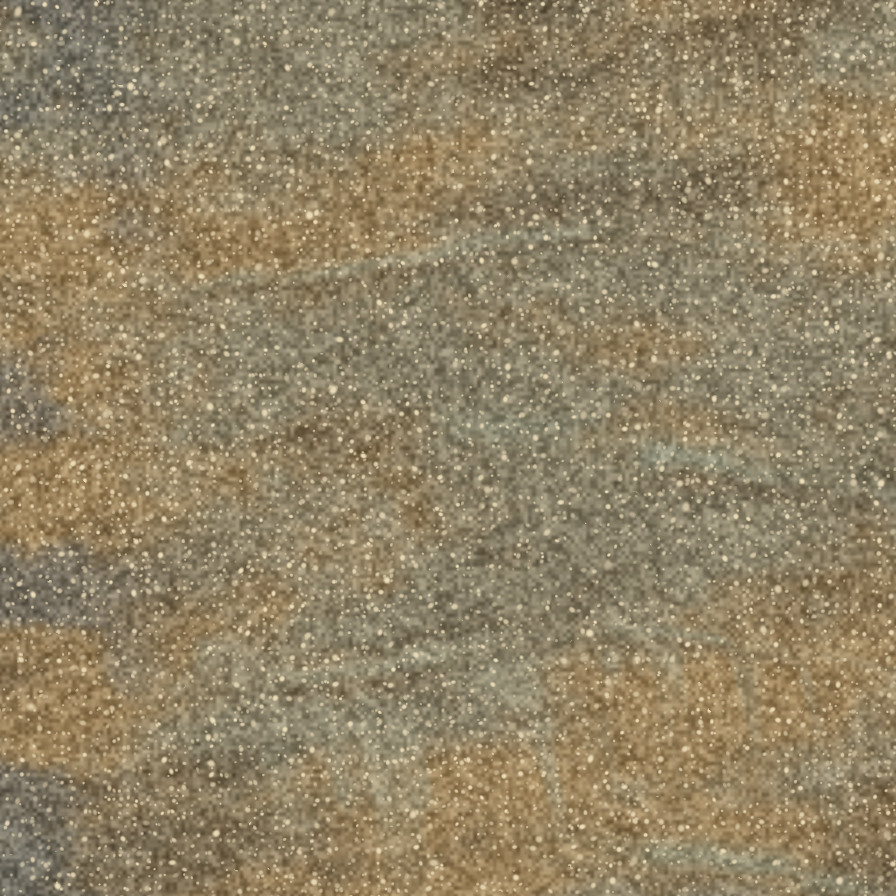
This texture is drawn by a WebGL 2 fragment shader. Its source:

```glsl
#version 300 es
precision highp float;
// Weathered brown stone: warm and cool stains drawn out along gentle strata,
// fine grain, scattered pale mineral specks in three sizes, and thin
// grey-green ridges with a shaded underside and faint downward streaks.

#define WARM vec3(0.605, 0.505, 0.350)
#define COOL vec3(0.525, 0.495, 0.405)
#define SHADE vec3(0.430, 0.375, 0.285)
#define RIDGE vec3(0.620, 0.610, 0.515)
#define SPECK vec3(0.930, 0.870, 0.730)
#define SLATE vec3(0.420, 0.415, 0.385)
#define GRAIN 0.23
#define GRAIN_SCALE 230.0
#define SPECK_DENSITY 0.36
#define RIDGE_COUNT 4

uniform vec2 u_resolution;
out vec4 fragColor;

float hash(vec2 p) {
    return fract(sin(dot(p, vec2(127.1, 311.7))) * 43758.5);
}

float noise(vec2 p) {
    vec2 i = floor(p), f = fract(p);
    f = f * f * (3.0 - 2.0 * f);
    float low = mix(hash(i), hash(i + vec2(1, 0)), f.x);
    float high = mix(hash(i + vec2(0, 1)), hash(i + vec2(1, 1)), f.x);
    return mix(low, high, f.y);
}

float fbm(vec2 p) {
    float sum = 0.0, amp = 0.5;
    for (int i = 0; i < 5; i++) {
        sum += amp * noise(p);
        p = mat2(1.6, 1.2, -1.2, 1.6) * p + 7.3;
        amp *= 0.5;
    }
    return sum / 0.97;
}

// One soft, slightly oval speck in some cells of a square grid.
float specks(vec2 p, float cells, float radius, float density) {
    vec2 q = p * cells, id = floor(q);
    vec2 centre = 0.25 + 0.5 * vec2(hash(id + 3.1), hash(id + 8.7));
    vec2 d = fract(q) - centre;
    float angle = 6.283 * hash(id + 5.9);
    d = mat2(cos(angle), sin(angle), -sin(angle), cos(angle)) * d;
    d.x *= 0.7 + 0.3 * hash(id + 2.3);
    float r = radius * cells * (0.6 + 0.7 * hash(id + 6.4));
    float blur = cells / u_resolution.y;
    float dotMask = 1.0 - smoothstep(r * 0.3, r + 0.6 * blur, length(d));
    float present = step(hash(id + 1.7), density);
    return dotMask * present * (0.4 + 0.6 * hash(id + 9.2));
}

// Height of a stratum ridge: even ones crest, odd ones fall to the right.
float ridgeHeight(float x, float i) {
    float odd = mod(i, 2.0), dx = x - 0.72;
    float crest = -0.14 * sqrt(dx * dx + 0.002);
    float wobble = 0.028 * (noise(vec2(x * 7.0, i * 9.0)) - 0.5)
                 + 0.010 * (noise(vec2(x * 28.0, i * 5.0)) - 0.5);
    return 0.755 - 0.225 * i + mix(crest, -0.14 * dx - 0.03, odd) + wobble;
}

void main() {
    vec2 p = gl_FragCoord.xy / u_resolution;
    vec2 strata = vec2(p.x, p.y - 0.12 * p.x);

    // Broad stains
    float stain = fbm(strata * vec2(3.0, 7.0) + 4.0);
    float depth = fbm(strata * vec2(5.0, 13.0) + 21.0);
    float mottle = fbm(p * 26.0 + 11.0);
    vec3 col = mix(WARM, COOL, smoothstep(0.32, 0.68, stain + 0.3 * (mottle - 0.5)));
    col = mix(col, SHADE, 0.65 * smoothstep(0.47, 0.78, depth));
    float slate = smoothstep(0.5, 0.72, fbm(p * vec2(6.0, 9.0) + 35.0));
    col = mix(col, SLATE, 0.75 * slate * (1.0 - smoothstep(0.05, 0.26, p.x)));
    col *= 0.90 + 0.22 * mottle;

    // Ridges with a dark lower edge
    for (int k = 0; k < RIDGE_COUNT; k++) {
        float i = float(k), odd = mod(i, 2.0);
        float start = 0.16 + 0.04 * i + 0.24 * odd;
        float d = p.y - ridgeHeight(p.x, i);
        float reach = smoothstep(start, start + 0.12, p.x);
        float patchy = 0.25 + 0.75 * smoothstep(0.3, 0.65, noise(vec2(p.x * 13.0, i * 4.0 + p.y * 20.0)));
        float width = mix(0.009, 0.018, odd) * (0.7 + 0.6 * noise(vec2(p.x * 9.0, i)));
        float body = exp(-d * d / (width * width));
        float under = (d + 1.7 * width) / width;
        col = mix(col, SHADE, 0.45 * reach * patchy * exp(-under * under));
        col = mix(col, mix(RIDGE, RIDGE * vec3(0.90, 0.95, 0.97), odd), 0.65 * reach * patchy * body);
    }

    // Pale streaks running down below the lower crest
    float drop = ridgeHeight(p.x, 2.0) - p.y;
    float streak = smoothstep(0.58, 0.85, noise(vec2(p.x * 42.0 + p.y * 9.0, p.y * 7.0)));
    float zone = smoothstep(0.0, 0.03, drop) * smoothstep(0.22, 0.36, p.x) * (1.0 - smoothstep(0.16, 0.28, drop));
    col = mix(col, RIDGE, 0.42 * streak * zone * (0.4 + mottle));

    // Fine grain
    float fine = noise(p * GRAIN_SCALE) - 0.5;
    float medium = noise(p * GRAIN_SCALE * 0.48 + 17.0) - 0.5;
    col += GRAIN * (fine + 0.55 * medium) * vec3(1.0, 0.98, 0.92);

    // Mineral specks, thicker in some patches
    float density = SPECK_DENSITY * (0.4 + 1.2 * fbm(p * 6.0 + 50.0));
    float light = specks(p, 36.0, 0.0042, density * 0.5);
    light = max(light, specks(p + 0.37, 70.0, 0.0029, density));
    light = max(light, 0.8 * specks(p + 0.71, 125.0, 0.0019, density));
    col = mix(col, SPECK, light);

    fragColor = vec4(clamp(col, 0.0, 1.0), 1.0);
}
```
